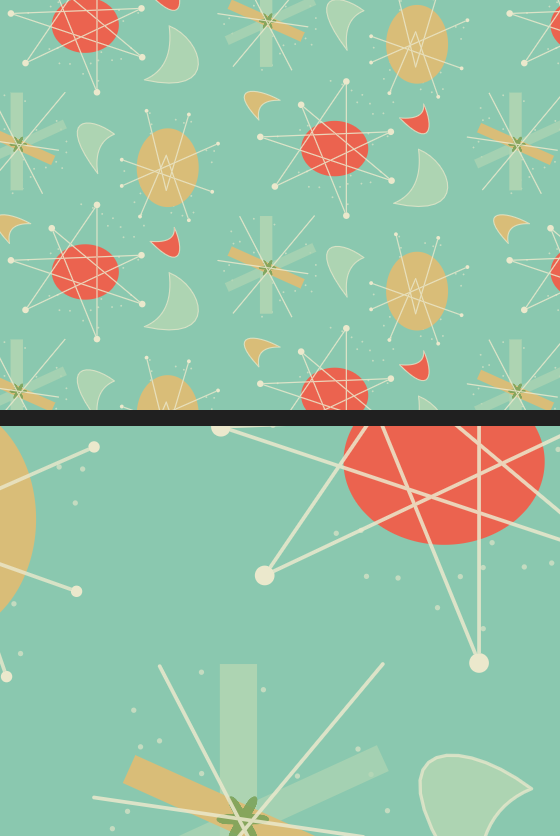
Top: the whole. Bottom: its middle third, enlarged.
Give the GLSL for this pattern, as a WebGL 1 fragment shader.

```glsl
precision highp float;

uniform vec2 u_resolution;

const float CANVAS_WIDTH = 768.0;            // design units across the canvas
const vec2 REPEAT = vec2(342.0, 338.5);      // column width, repeat height
const float LINE = 0.85;                     // half width of thin lines
const float OUTLINE = 0.75;                  // half width of boomerang edges
const float SPECK_CELL = 14.0;
const float SPECK_RADIUS = 1.2;
const float SPECK_CHANCE = 0.36;
const int CURVE_STEPS = 16;

const vec3 TEAL = vec3(0.54, 0.785, 0.685);
const vec3 MINT = vec3(0.68, 0.83, 0.70);
const vec3 GOLD = vec3(0.85, 0.74, 0.47);
const vec3 CORAL = vec3(0.92, 0.39, 0.31);
const vec3 CREAM = vec3(0.92, 0.91, 0.80);
const vec3 MOSS = vec3(0.47, 0.63, 0.34);

float pixelSize;

float hash(vec2 p) {
  return fract(sin(dot(p, vec2(127.1, 311.7))) * 43758.5453);
}

float cover(float d) {
  return clamp(0.5 - d / pixelSize, 0.0, 1.0);
}

// Half-drop repeat: each column sits half a repeat lower than the last
vec2 around(vec2 p, vec2 center) {
  vec2 q = p - center;
  float column = floor(q.x / REPEAT.x + 0.5);
  q -= column * vec2(REPEAT.x, 0.5 * REPEAT.y);
  q.y = mod(q.y + 0.5 * REPEAT.y, REPEAT.y) - 0.5 * REPEAT.y;
  return q;
}

float segment(vec2 p, vec2 a, vec2 b) {
  vec2 ab = b - a;
  return length(p - a - ab * clamp(dot(p - a, ab) / dot(ab, ab), 0.0, 1.0));
}

float ellipse(vec2 p, vec2 r) {
  float k = length(p / r);
  return k * (k - 1.0) / max(length(p / (r * r)), 0.0001);
}

// Flat-ended bar from a to b
float bar(vec2 p, vec2 a, vec2 b, float halfWidth) {
  vec2 dir = normalize(b - a), q = p - 0.5 * (a + b);
  return max(abs(dot(q, dir)) - 0.5 * length(b - a),
             abs(dot(q, vec2(-dir.y, dir.x))) - halfWidth);
}

void addEdge(vec2 p, vec2 a, vec2 b, inout float d, inout float side) {
  d = min(d, segment(p, a, b));
  if ((a.y > p.y) != (b.y > p.y) &&
      p.x < a.x + (b.x - a.x) * (p.y - a.y) / (b.y - a.y)) side = -side;
}

// Tips a and b, joined by a cubic outer edge and a quadratic inner edge
vec3 boomerang(vec3 col, vec2 p, vec2 a, vec2 c1, vec2 c2, vec2 b, vec2 inner, vec3 tint) {
  float d = 1000.0, side = 1.0;
  vec2 lastOut = a, lastIn = a;
  for (int i = 1; i <= CURVE_STEPS; i++) {
    float t = float(i) / float(CURVE_STEPS), s = 1.0 - t;
    vec2 o = s*s*s*a + 3.0*s*s*t*c1 + 3.0*s*t*t*c2 + t*t*t*b;
    vec2 n = s*s*a + 2.0*s*t*inner + t*t*b;
    addEdge(p, lastOut, o, d, side);
    addEdge(p, lastIn, n, d, side);
    lastOut = o;
    lastIn = n;
  }
  col = mix(col, tint, cover(d * side));
  return mix(col, CREAM, 0.75 * cover(d - OUTLINE));
}

vec3 specks(vec3 col, vec2 q, vec2 extent, float seed) {
  vec2 id = floor(q / SPECK_CELL);
  vec2 key = id + seed;
  vec2 jitter = vec2(hash(key + 3.1), hash(key + 7.7)) - 0.5;
  vec2 pos = (id + 0.5 + 0.65 * jitter) * SPECK_CELL;
  float on = step(hash(key), SPECK_CHANCE) * step(length(pos / extent), 1.0);
  return mix(col, CREAM, 0.6 * on * cover(length(q - pos) - SPECK_RADIUS));
}

// Coral disc under a closed seven-point star
vec3 atomStar(vec3 col, vec2 q) {
  col = mix(specks(col, q, vec2(80.0, 95.0), 11.0), CORAL, cover(ellipse(q, vec2(46.0, 38.0))));
  vec2 v[8];
  v[0] = vec2(-102, -16); v[1] = vec2(77, -23); v[2] = vec2(-82, 52); v[3] = vec2(16, -92);
  v[4] = vec2(16, 92); v[5] = vec2(-46, -60); v[6] = vec2(78, 44); v[7] = v[0];
  float line = 1000.0, knob = 1000.0;
  for (int i = 0; i < 7; i++) {
    line = min(line, segment(q, v[i], v[i + 1]));
    knob = min(knob, length(q - v[i]));
  }
  return mix(col, CREAM, max(0.85 * cover(line - LINE), cover(knob - 4.5)));
}

// Gold oval with crossing pins; each pin bends at its middle point
vec3 pinOval(vec3 col, vec2 q) {
  col = mix(specks(col, q, vec2(72.0, 92.0), 37.0), GOLD, cover(ellipse(q, vec2(42.5, 54.0))));
  vec2 a[4], m[4], b[4];
  a[0] = vec2(-63, -11); m[0] = vec2(-1, 11); b[0] = vec2(61, 33);
  a[1] = vec2(-63, 25); m[1] = vec2(3, -4); b[1] = vec2(69, -33);
  a[2] = vec2(-29, -78); m[2] = vec2(-2, 31); b[2] = vec2(29, -73);
  a[3] = vec2(-38, 67); m[3] = vec2(-2, -17); b[3] = vec2(29, 72);
  float line = 1000.0, knob = 1000.0;
  for (int i = 0; i < 4; i++) {
    line = min(line, min(segment(q, a[i], m[i]), segment(q, m[i], b[i])));
    knob = min(knob, min(length(q - a[i]), length(q - b[i])));
  }
  return mix(col, CREAM, max(0.8 * cover(line - LINE), cover(knob - 2.6)));
}

// Crossed bars, a small dark star and three long needles
vec3 barBurst(vec3 col, vec2 q) {
  col = specks(col, q, vec2(68.0, 76.0), 71.0);
  col = mix(col, MINT, 0.75 * cover(bar(q, vec2(-56, 27), vec2(64, -28), 6.5)));
  col = mix(col, MINT, cover(bar(q, vec2(-2, -71), vec2(-2, 63), 8.5)));
  col = mix(col, GOLD, cover(bar(q, vec2(-52, -23), vec2(48, 22), 7.0)));
  float spikes = 8.5 + 3.5 * cos(6.0 * atan(q.y, q.x + 0.001));
  col = mix(col, MOSS, 0.85 * cover(length(q) - spikes));
  float line = min(segment(q, vec2(-38, -70), vec2(33, 67)),
               min(segment(q, vec2(64, -71), vec2(-47, 62)), segment(q, vec2(-68, -10), vec2(55, 8))));
  return mix(col, CREAM, 0.85 * cover(line - LINE));
}

void main() {
  pixelSize = CANVAS_WIDTH / u_resolution.x;
  vec2 p = vec2(gl_FragCoord.x, u_resolution.y - gl_FragCoord.y) * pixelSize;
  vec3 col = TEAL;
  col = barBurst(col, around(p, vec2(25, 198)));
  col = pinOval(col, around(p, vec2(230, 230)));
  col = atomStar(col, around(p, vec2(117, 373)));
  col = boomerang(col, around(p, vec2(132, 200)), vec2(25, -16), vec2(-12, -44),
                  vec2(-56, -38), vec2(2, 38), vec2(-4, -4), MINT);
  col = boomerang(col, around(p, vec2(235, 415)), vec2(-3, -41), vec2(43, -23),
                  vec2(69, 57), vec2(-37, 33), vec2(4, 16), MINT);
  col = boomerang(col, around(p, vec2(228, 335)), vec2(11, -23), vec2(25, 7),
                  vec2(22, 41), vec2(-22, -4), vec2(13, -1), CORAL);
  col = boomerang(col, around(p, vec2(357, 480)), vec2(27, -4), vec2(-7, -23),
                  vec2(-47, -24), vec2(-2, 23), vec2(-7, -5), GOLD);
  gl_FragColor = vec4(col, 1.0);
}
```
